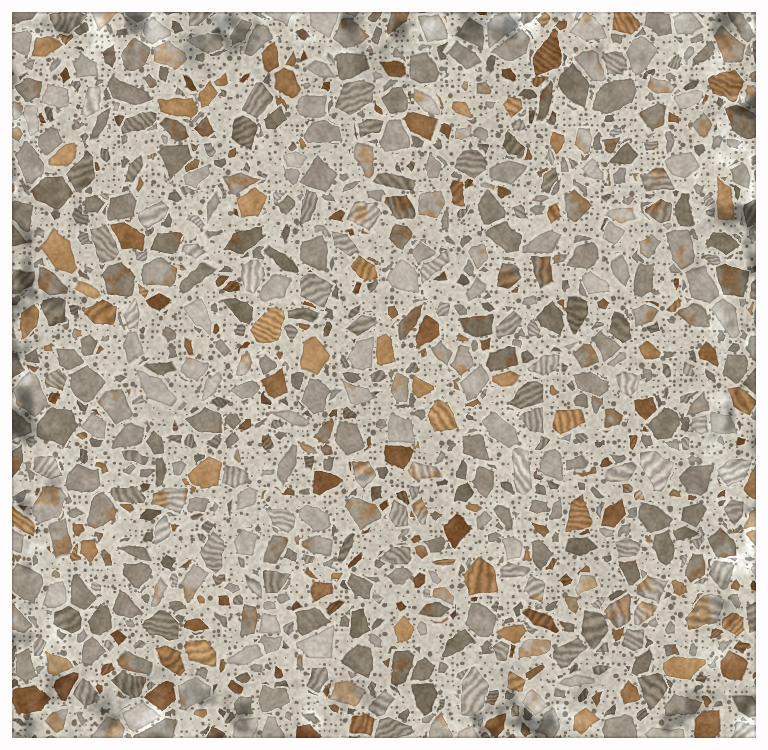
Reproduce this texture procedurally as a Shadertoy shader.

```glsl
// Terrazzo slab on a white margin: angular stone chips in pale, speckled cement.
// Chips are random polygons clipped by Voronoi borders, in a large and a small layer;
// noise roughens their outlines and hashed tints, veins and rims colour them.

const float TAU = 6.28318;

vec3 hash3(vec2 p) {
    vec3 q = fract(p.xyx * vec3(0.1031, 0.1030, 0.0973));
    q += dot(q, q.yxz + 33.33);
    return fract((q.xxy + q.yzz) * q.zyx);
}

float noise(vec2 p) {
    vec2 i = floor(p), f = fract(p);
    f = f * f * (3.0 - 2.0 * f);
    return mix(mix(hash3(i).x, hash3(i + vec2(1, 0)).x, f.x),
               mix(hash3(i + vec2(0, 1)).x, hash3(i + vec2(1, 1)).x, f.x), f.y);
}

float fbm(vec2 p) {
    return 0.55 * noise(p) + 0.3 * noise(p * 2.1 + 7.3) + 0.15 * noise(p * 4.3 + 3.1);
}

vec2 direction(float angle) { return vec2(cos(angle), sin(angle)); }

vec2 chipCentre(vec2 cell) { return cell + 0.5 + 0.8 * (hash3(cell).xy - 0.5); }

// Signed distance to the nearest chip, in cells; also gives its cell and local position
float chipDistance(vec2 p, float size, float gap, out vec2 id, out vec2 local) {
    float nearest = 9.0;
    for (int y = -1; y <= 1; y++)
    for (int x = -1; x <= 1; x++) {
        vec2 cell = floor(p) + vec2(x, y);
        vec2 offset = p - chipCentre(cell);
        if (dot(offset, offset) < nearest) {
            nearest = dot(offset, offset);
            id = cell;
            local = offset;
        }
    }
    // Voronoi border keeps neighbouring chips apart
    float border = 9.0;
    for (int y = -2; y <= 2; y++)
    for (int x = -2; x <= 2; x++) {
        if (x == 0 && y == 0) continue;
        vec2 across = chipCentre(id + vec2(x, y)) - chipCentre(id);
        border = min(border, dot(0.5 * across - local, normalize(across)));
    }
    // Irregular five-sided polygon, stretched along a random axis
    vec3 h = hash3(id + 51.0);
    vec2 axis = direction(h.x * TAU);
    float stretch = mix(0.75, 1.75, h.y * h.y);
    vec2 q = vec2(dot(local, axis) / stretch, dot(local, vec2(-axis.y, axis.x)) * stretch);
    float radius = size * mix(0.6, 1.25, h.z), polygon = -9.0;
    for (int k = 0; k < 5; k++) {
        vec3 side = hash3(id + 13.0 * float(k) + 90.0);
        float angle = (float(k) + 0.7 * side.x) * TAU / 5.0;
        polygon = max(polygon, dot(q, direction(angle)) - radius * mix(0.65, 1.15, side.y));
    }
    return max(polygon / stretch, gap - border);
}

vec3 chipColour(vec2 id, vec2 local, vec2 p) {
    vec3 h = hash3(id + 201.0), v = hash3(id + 307.0);
    vec3 grey = mix(vec3(0.46, 0.42, 0.35), vec3(0.76, 0.73, 0.69), h.x);
    vec3 brown = mix(vec3(0.46, 0.31, 0.18), vec3(0.73, 0.58, 0.40), h.x);
    // Ochre stains creep over part of some grey chips
    float stain = smoothstep(0.5, 0.7, fbm(p * 45.0 + 9.0 * v.xy)) * step(0.6, v.y);
    vec3 colour = mix(grey, brown, max(step(0.83, h.y), 0.75 * stain));
    // Wavy sediment veins
    float wave = sin(dot(local, direction(v.x * TAU)) * mix(20.0, 42.0, v.z) + 9.0 * fbm(p * 40.0));
    colour *= 1.0 + wave * mix(0.02, 0.16, step(0.72, h.z));
    return colour + 0.16 * (fbm(p * 70.0) - 0.5) + 0.08 * (noise(p * 330.0) - 0.5);
}

// Coverage by dark mineral grains, at most one per grid cell
float specks(vec2 p, float grid, float share, float px) {
    vec2 cell = floor(p * grid);
    vec3 h = hash3(cell + 17.0);
    vec2 d = fract(p * grid) - 0.3 - 0.4 * h.xy;
    float radius = mix(0.12, 0.3, h.z);
    float cover = clamp(0.5 + (radius - length(d * vec2(1.0, 0.8 + 0.5 * h.x))) / (px * grid), 0.0, 1.0);
    return cover * step(hash3(cell + 77.0).x, share);
}

void mainImage(out vec4 fragColor, in vec2 fragCoord) {
    float px = 1.0 / iResolution.y;
    vec2 p = fragCoord * px;
    vec2 inset = min(p, iResolution.xy * px - p);
    float slab = min(inset.x, inset.y) - 0.016;
    float rim = 1.0 - smoothstep(0.0, 0.12, slab);

    // Cement with fine grain and scattered specks
    vec3 colour = vec3(0.80, 0.775, 0.725) + 0.07 * (fbm(p * 9.0) - 0.5);
    colour += 0.12 * (noise(p * 300.0) - 0.5);
    float density = mix(0.3, 0.65, noise(p * 14.0));
    float dark = max(specks(p, 135.0, density, px), specks(p + 3.7, 78.0, 0.22, px));
    colour = mix(colour, vec3(0.34, 0.30, 0.25), 0.75 * dark);

    // Two chip layers; the small chips stay clear of the large ones
    vec2 rough = p + 0.005 * (vec2(fbm(p * 85.0), fbm(p * 85.0 + 31.0)) - 0.5);
    vec2 bigId, bigLocal, smallId, smallLocal;
    float big = chipDistance(rough * 20.0, 0.37 + 0.08 * rim, 0.05, bigId, bigLocal) / 20.0;
    float small = chipDistance(rough * 33.0 + 60.0, 0.27, 0.08, smallId, smallLocal) / 33.0;
    small = max(small, 0.004 - big);
    float chip = min(big, small);
    vec3 stone = big < small ? chipColour(bigId, bigLocal, p) : 0.9 * chipColour(smallId, smallLocal, p);

    // Pale halo outside each chip, darker edge inside
    colour += 0.05 * (1.0 - smoothstep(0.001, 0.005, chip));
    stone *= 1.0 - 0.2 * smoothstep(-0.003, 0.0, chip);
    colour = mix(colour, stone, clamp(0.5 - chip / px, 0.0, 1.0));

    // Blotchy shade and cool glare toward the slab edges
    colour *= 1.0 - 0.45 * rim * smoothstep(0.52, 0.8, fbm(p * 28.0 + 5.0));
    colour += vec3(0.15, 0.17, 0.19) * rim * smoothstep(0.55, 0.8, fbm(p * 24.0 + 40.0));

    // Thin shaded outline, then the white margin
    colour *= 1.0 - 0.2 * (1.0 - smoothstep(0.0, 0.004, slab));
    colour = mix(vec3(0.995, 0.99, 0.99), colour, clamp(0.5 + slab / px, 0.0, 1.0));
    fragColor = vec4(clamp(colour, 0.0, 1.0), 1.0);
}
```
